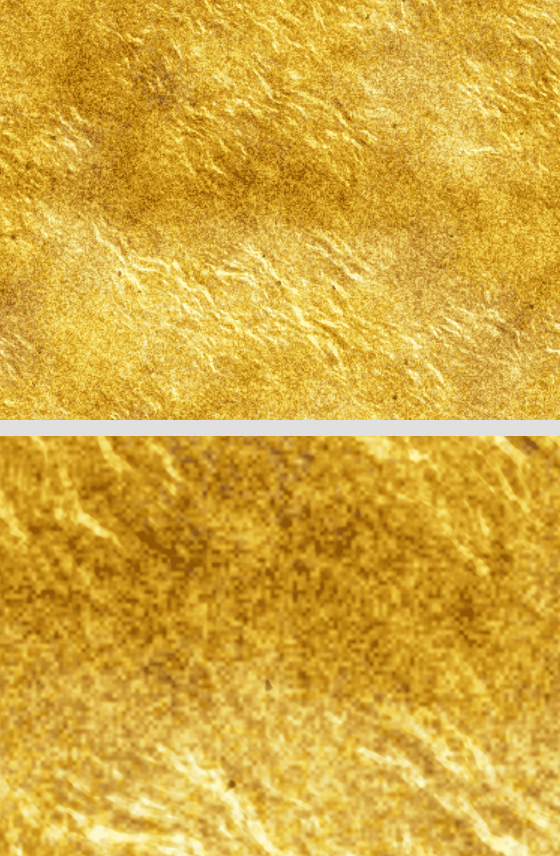
Top: the whole. Bottom: its middle third, enlarged.
Give the GLSL for this texture, as a Shadertoy shader.

```glsl
// Crumpled gold leaf: broad amber clouds and a dusky horizontal band,
// small slanting lit creases gathered in patches, metallic grain and pits.
// A single tone value is summed from noise layers and mapped to a gold ramp.

float hash(vec2 p) {
    vec3 q = fract(vec3(p.xyx) * 0.1031);
    q += dot(q, q.yzx + 33.33);
    return fract((q.x + q.y) * q.z);
}

float noise(vec2 p) {
    vec2 cell = floor(p), f = fract(p);
    f = f * f * (3.0 - 2.0 * f);
    return mix(mix(hash(cell), hash(cell + vec2(1, 0)), f.x),
               mix(hash(cell + vec2(0, 1)), hash(cell + vec2(1, 1)), f.x), f.y);
}

float fbm(vec2 p) {
    float sum = 0.0, gain = 0.533;
    for (int i = 0; i < 4; i++) {
        sum += gain * noise(p);
        p = mat2(1.6, 1.2, -1.2, 1.6) * p + 17.3;
        gain *= 0.5;
    }
    return sum;
}

// Height of the creased foil, stretched along a falling diagonal
float foil(vec2 p) {
    p += 0.035 * vec2(noise(p * 15.0 + 40.0), noise(p * 15.0 + 70.0));
    vec2 q = vec2(dot(p, vec2(0.75, -0.66)) * 27.0, dot(p, vec2(0.66, 0.75)) * 48.0);
    return fbm(q + 100.0);
}

// Sparse dark pits, one candidate per grid cell
float pits(vec2 p) {
    p += 0.008 * vec2(noise(p * 110.0), noise(p * 110.0 + 50.0));
    vec2 home = floor(p * 9.0);
    float dark = 0.0;
    for (int y = -1; y <= 1; y++)
    for (int x = -1; x <= 1; x++) {
        vec2 cell = home + vec2(x, y);
        vec2 centre = (cell + vec2(hash(cell + 11.0), hash(cell + 29.0))) / 9.0;
        float radius = mix(0.003, 0.009, hash(cell + 53.0));
        float present = step(0.75, hash(cell + 83.0));
        dark = max(dark, present * (1.0 - smoothstep(0.3, 1.2, length(p - centre) / radius)));
    }
    return dark;
}

vec3 goldRamp(float t) {
    vec3 c = mix(vec3(0.57, 0.35, 0.02), vec3(0.73, 0.50, 0.06), clamp(t / 0.19, 0.0, 1.0));
    c = mix(c, vec3(0.81, 0.60, 0.12), clamp((t - 0.19) / 0.18, 0.0, 1.0));
    c = mix(c, vec3(0.89, 0.71, 0.20), clamp((t - 0.37) / 0.18, 0.0, 1.0));
    c = mix(c, vec3(0.94, 0.82, 0.32), clamp((t - 0.55) / 0.18, 0.0, 1.0));
    c = mix(c, vec3(0.96, 0.88, 0.49), clamp((t - 0.73) / 0.17, 0.0, 1.0));
    return mix(c, vec3(1.0, 0.96, 0.68), clamp((t - 0.9) / 0.25, 0.0, 1.0));
}

void mainImage(out vec4 fragColor, in vec2 fragCoord) {
    vec2 p = fragCoord / iResolution.y;

    // Broad light and shade, with smaller mottling
    float clouds = fbm(p * 3.4 + 7.0) - 0.5;
    float mottle = fbm(p * 17.0 + 150.0) - 0.5;
    float wavyY = p.y + 0.12 * (fbm(p * 2.5 + 31.0) - 0.5);
    float band = exp(-pow((wavyY - 0.55) / 0.075, 2.0));
    float lower = 1.0 - smoothstep(0.42, 0.56, wavyY);
    float tone = 0.48 + 0.7 * clouds + 0.4 * mottle - 0.14 * band + 0.05 * lower;

    // Creases lit from the upper right, strongest inside ragged patches
    float cover = fbm(p * 6.0 + 61.0) + 0.25 * mottle + 0.2 * clouds - 0.05 * band;
    float patches = smoothstep(0.41, 0.62, cover);
    float slope = foil(p) - foil(p + vec2(0.0035, 0.0050));
    tone += slope * mix(0.4, 1.1, patches);
    tone += 0.22 * patches * smoothstep(0.05, 0.15, slope);

    // Metallic grain at two sizes
    float fine = noise(p * 280.0 + 13.0) - 0.5;
    float coarse = noise(mat2(0.8, 0.6, -0.6, 0.8) * p * 150.0 + 200.0) - 0.5;
    tone += (0.45 * fine + 0.34 * coarse) * mix(1.0, 0.8, patches);

    // Pits, then colour with a paler, dusty sheen in places
    float pit = pits(p);
    vec3 color = goldRamp(tone - 0.4 * pit);
    float dust = fbm(p * 5.0 + 90.0) + 0.5 * (noise(p * 150.0 + 300.0) - 0.5) + 0.07 * lower;
    color += vec3(-0.01, 0.012, 0.11) * smoothstep(0.5, 0.68, dust) * (1.0 - 0.6 * band);
    color = mix(color, vec3(0.38, 0.25, 0.08), 0.35 * pit);

    fragColor = vec4(clamp(color, 0.0, 1.0), 1.0);
}
```
